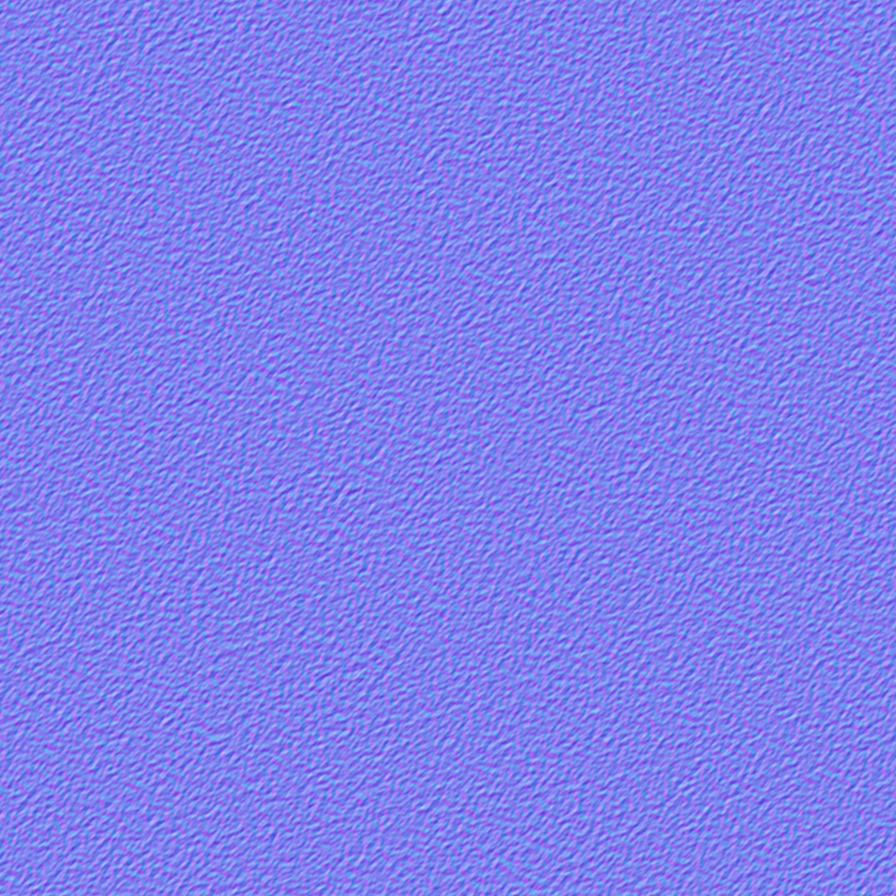
Give the GLSL for this texture map, as a WebGL 2 fragment shader.

```glsl
#version 300 es
precision highp float;
// Tangent-space normal map of a finely wrinkled, leathery surface.
// Stretched gradient noise gives the height; its slopes, taken by central
// differences, tint a periwinkle base in red and green (green points down).

uniform vec2 u_resolution;
out vec4 fragColor;

const vec3 FLAT_COLOR = vec3(0.501, 0.501, 0.933);
const vec2 BLUE_TILT = vec2(0.20, 0.19);       // blue gained per unit of slope
const vec2 GRAIN_AXIS = vec2(0.755, 0.656);    // direction the wrinkles run
const vec2 GRAIN_DENSITY = vec2(113.0, 157.0); // cells along and across it
const float RELIEF = 0.122;
const float SLOPE_STEP = 0.001;
const mat2 OCTAVE_TURN = mat2(0.8, 0.6, -0.6, 0.8);

// Sine-free hash: lattice cell to two values in 0..1.
vec2 hash22(vec2 cell) {
    vec3 q = fract(cell.xyx * vec3(0.1031, 0.1030, 0.0973));
    q += dot(q, q.yzx + 33.33);
    return fract((q.xx + q.yz) * q.zy);
}

// Contribution of one lattice corner: a random unit gradient.
float cornerRamp(vec2 cell, vec2 offset) {
    vec2 direction = normalize(hash22(cell) - 0.5 + 1e-5);
    return dot(direction, offset);
}

float gradientNoise(vec2 p) {
    vec2 cell = floor(p);
    vec2 f = p - cell;
    vec2 blend = f * f * f * (f * (f * 6.0 - 15.0) + 10.0);
    vec2 e = vec2(1.0, 0.0);
    float low = mix(cornerRamp(cell, f),
                    cornerRamp(cell + e.xy, f - e.xy), blend.x);
    float high = mix(cornerRamp(cell + e.yx, f - e.yx),
                     cornerRamp(cell + e.xx, f - e.xx), blend.x);
    return mix(low, high, blend.y);
}

// Three turned octaves, close in scale; the middle one is the strongest.
float wrinkleHeight(vec2 uv, vec2 axis, vec2 density) {
    vec2 across = vec2(-axis.y, axis.x);
    vec2 p = vec2(dot(uv, axis), dot(uv, across)) * density;
    float height = 0.0;
    float frequency = 0.8;
    for (int octave = 0; octave < 3; octave++) {
        float weight = octave == 1 ? 1.0 : 0.6;
        p = OCTAVE_TURN * p + 41.7;
        height += weight * gradientNoise(p * frequency) / frequency;
        frequency *= 1.4;
    }
    return height / density.y;
}

// Slope to the right and downwards, in height per canvas unit.
vec2 surfaceSlope(vec2 uv, float stepSize) {
    vec2 dx = vec2(stepSize, 0.0);
    vec2 dy = dx.yx;
    float right = wrinkleHeight(uv + dx, GRAIN_AXIS, GRAIN_DENSITY)
                - wrinkleHeight(uv - dx, GRAIN_AXIS, GRAIN_DENSITY);
    float down = wrinkleHeight(uv - dy, GRAIN_AXIS, GRAIN_DENSITY)
               - wrinkleHeight(uv + dy, GRAIN_AXIS, GRAIN_DENSITY);
    return vec2(right, down) / (2.0 * stepSize);
}

// Encode a slope as a normal-map colour.
vec3 slopeColor(vec2 slope) {
    return FLAT_COLOR + vec3(slope, dot(slope, BLUE_TILT));
}

void main() {
    vec2 uv = gl_FragCoord.xy / u_resolution.y;
    vec2 slope = RELIEF * surfaceSlope(uv, SLOPE_STEP);
    fragColor = vec4(clamp(slopeColor(slope), 0.0, 1.0), 1.0);
}
```
